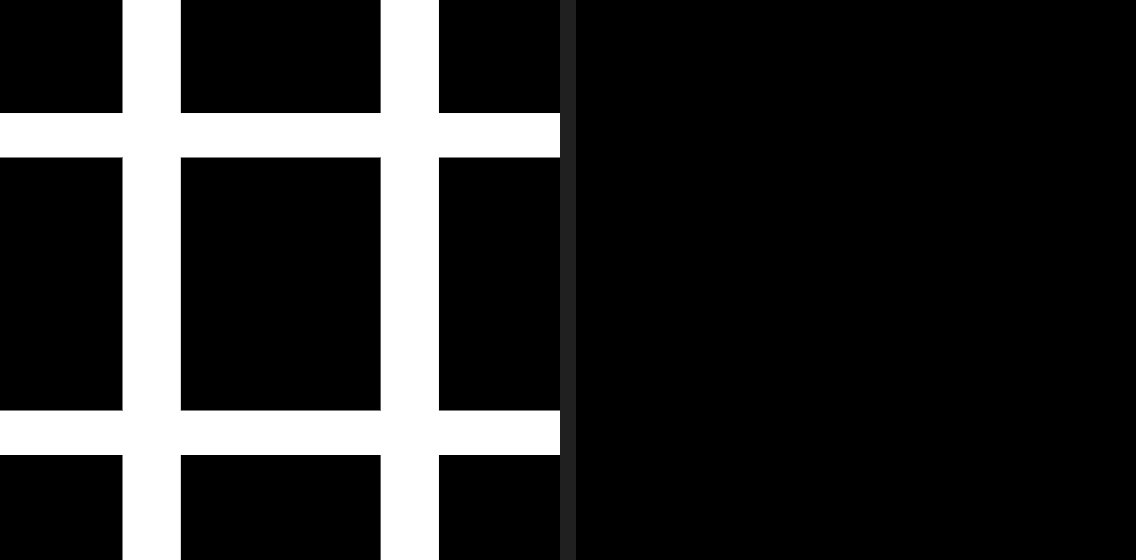
Left, the full canvas; right, a detail of the centre.
A Shadertoy shader for this pattern:

```glsl
const vec3 GROUND = vec3(0.0);
const vec3 BAR = vec3(1.0);

// Signed distance to the nearest of a row of evenly spaced bars
vec2 barDistance(vec2 p, vec2 center, vec2 period, vec2 width) {
    vec2 offset = (fract((p - center) / period + 0.5) - 0.5) * period;
    return abs(offset) - 0.5 * width;
}

// Pixel coverage from a signed distance
vec2 coverage(vec2 dist, vec2 pixel) {
    return clamp(0.5 - dist / pixel, 0.0, 1.0);
}

void mainImage(out vec4 fragColor, in vec2 fragCoord) {
    vec2 pixel = 1.0 / iResolution.xy;
    vec2 uv = fragCoord * pixel;

    // Grid layout: x for upright bars, y for level bars
    vec2 center = vec2(208.0, 174.5) / 768.0;
    vec2 period = vec2(354.0, 408.0) / 768.0;
    vec2 width = vec2(80.0, 61.0) / 768.0;

    // Union of both bar directions
    vec2 bars = coverage(barDistance(uv, center, period, width), pixel);
    float grid = max(bars.x, bars.y);

    fragColor = vec4(mix(GROUND, BAR, grid), 1.0);
}
```
